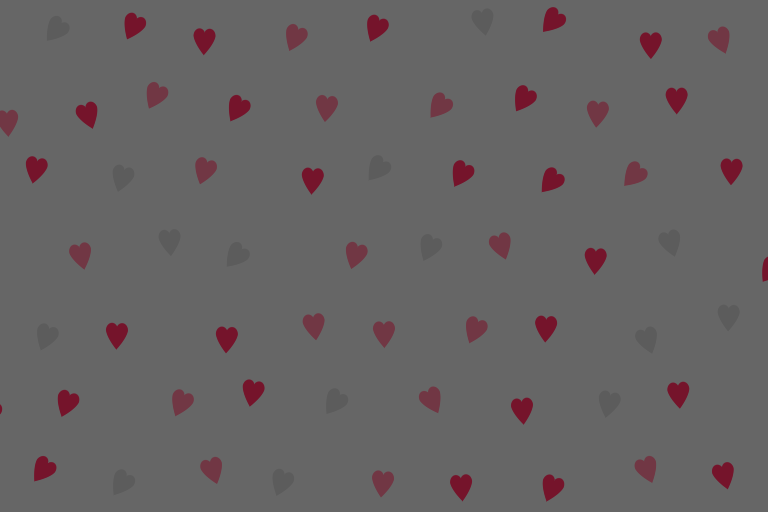
Reproduce this pattern procedurally as a Shadertoy shader.

```glsl
// Scattered small hearts in crimson, rose and faint grey on a flat grey ground.

const vec3 GROUND  = vec3(0.400);
const vec3 CRIMSON = vec3(0.460, 0.080, 0.170);
const vec3 ROSE    = vec3(0.445, 0.215, 0.265);
const vec3 SHADE   = vec3(0.360);

const vec2 CELL = vec2(0.1667, 0.1450);   // spacing, in canvas heights
const float HEART_SIZE = 0.0215;          // half width of a heart
const vec2 JITTER = vec2(0.40, 0.42);     // share of the cell

// Sine-free hash: three values in 0..1 for each cell
vec3 hash32(vec2 p) {
    vec3 q = fract(p.xyx * vec3(0.1031, 0.1030, 0.0973));
    q += dot(q, q.yxz + 33.33);
    return fract((q.xxy + q.yzz) * q.zyx);
}

// Turns a point counterclockwise
vec2 rotate(vec2 p, float angle) {
    float c = cos(angle), s = sin(angle);
    return vec2(c * p.x - s * p.y, s * p.x + c * p.y);
}

// Approximate distance to a heart of half width 1, widest at y = 0
float heartDistance(vec2 p, float lobeHeight, float tipDepth) {
    p.x = abs(p.x);
    if (p.y > 0.0) {
        // Elliptical lobes that overlap at the notch
        vec2 radii = vec2(0.54, lobeHeight);
        return (length((p - vec2(1.0 - radii.x, 0.0)) / radii) - 1.0) * radii.x;
    }
    // Convex sides that run down to the tip
    float t = -p.y / tipDepth;
    float slope = 1.5 * sqrt(t) / tipDepth;
    return (p.x - 1.0 + pow(t, 1.5)) / sqrt(1.0 + slope * slope);
}

// Spreads the three tones evenly, with some disorder
vec3 heartColor(vec2 id, float random) {
    float tone = fract(dot(id, vec2(0.618, 0.755)) + 0.4 * random);
    return tone < 0.35 ? CRIMSON : tone < 0.70 ? ROSE : SHADE;
}

// Lays the hearts of the nearby cells over the ground
vec3 scatterHearts(vec2 uv, float pixel) {
    vec3 color = GROUND;
    float edge = 0.6 * pixel / HEART_SIZE;
    float row = floor(uv.y / CELL.y);

    for (int j = -1; j <= 1; j++) {
        float y = row + float(j);
        float stagger = 0.5 * mod(y, 2.0);
        float column = floor(uv.x / CELL.x - stagger);

        for (int i = -1; i <= 1; i++) {
            vec2 id = vec2(column + float(i), y);
            vec3 rnd = hash32(id + 17.0);
            vec2 center = id + vec2(stagger, 0.0) + 0.5 + (rnd.xy - 0.5) * JITTER;
            float lean = mix(-0.50, 0.75, rnd.z);

            vec2 p = rotate(uv - center * CELL, lean) / HEART_SIZE;
            float d = heartDistance(p, 0.66, 1.76);
            float cover = 1.0 - smoothstep(-edge, edge, d);
            color = mix(color, heartColor(id, hash32(id + 71.0).x), cover);
        }
    }
    return color;
}

void mainImage(out vec4 fragColor, in vec2 fragCoord) {
    vec2 uv = fragCoord / iResolution.y;
    fragColor = vec4(scatterHearts(uv, 1.0 / iResolution.y), 1.0);
}
```
